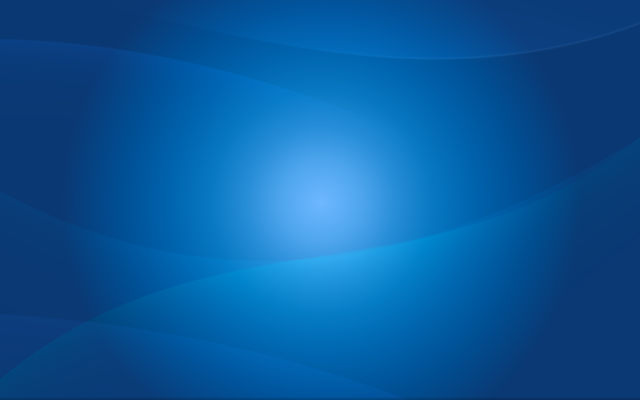
Write a WebGL 2 fragment shader that draws this background.

```glsl
#version 300 es
precision highp float;
// Soft blue backdrop: a round glow fading to navy, crossed by wide curved veils.
// The glow is a chain of blended colour stops over radius; each veil is a
// cubic curve with a tint that is strongest at its edge and fades inward.

uniform vec2 u_resolution;
out vec4 fragColor;

const vec2 GLOW_CENTER = vec2(0.502, 0.494);
const vec3 CORE   = vec3(0.43, 0.72, 1.00);
const vec3 SKY    = vec3(0.31, 0.65, 0.93);
const vec3 AZURE  = vec3(0.15, 0.55, 0.84);
const vec3 CERULEAN = vec3(0.03, 0.47, 0.76);
const vec3 COBALT = vec3(0.00, 0.39, 0.68);
const vec3 DEEP   = vec3(0.00, 0.31, 0.58);
const vec3 NAVY   = vec3(0.04, 0.22, 0.45);

// Linear progress from a to b, limited to 0..1
float ramp(float a, float b, float x) {
    return clamp((x - a) / (b - a), 0.0, 1.0);
}

// Radial colour of the glow
vec3 glowColor(float r) {
    vec3 c = mix(CORE, SKY, ramp(0.0, 0.10, r));
    c = mix(c, AZURE, ramp(0.10, 0.19, r));
    c = mix(c, CERULEAN, ramp(0.19, 0.28, r));
    c = mix(c, COBALT, ramp(0.28, 0.38, r));
    c = mix(c, DEEP, ramp(0.38, 0.50, r));
    return mix(c, NAVY, ramp(0.50, 0.65, r));
}

// Height of a cubic curve with evenly spaced control heights
float curveHeight(vec4 h, float t) {
    float s = 1.0 - t;
    return s * s * s * h.x + 3.0 * s * s * t * h.y
         + 3.0 * s * t * t * h.z + t * t * t * h.w;
}

// Veil strength at a depth inside its edge: faint base plus a fading rim
float veil(float depth, float falloff, float base, float pixel) {
    float inside = smoothstep(-pixel, pixel, depth);
    return inside * mix(exp(-max(depth, 0.0) / falloff), 1.0, base);
}

// Thin line of light along an edge
float rimLine(float depth, float width) {
    return exp(-depth * depth / (width * width));
}

void main() {
    vec2 uv = gl_FragCoord.xy / u_resolution;
    float pixel = 1.0 / u_resolution.y;
    vec2 fromGlow = (uv - GLOW_CENTER) * vec2(u_resolution.x / u_resolution.y, 1.0);
    vec3 color = glowColor(length(fromGlow));

    // Signed depth inside each veil
    float arch  = curveHeight(vec4(0.902, 0.892, 0.688, 0.354), uv.x) - uv.y;
    float crown = uv.y - curveHeight(vec4(1.052, 0.925, 0.742, 0.942), uv.x);
    float bowl  = curveHeight(vec4(0.523, 0.233, 0.321, 0.656), uv.x) - uv.y;
    float swell = curveHeight(vec4(0.052, 0.494, 0.229, 0.656), uv.x) - uv.y;
    float foot  = curveHeight(vec4(0.215, 0.183, 0.043, -0.292), uv.x) - uv.y;

    // Upper veils
    float archFade = 1.0 - smoothstep(0.2, 0.72, uv.x);
    color += vec3(0.0, 0.035, 0.075) * veil(arch, 0.06, 0.0, pixel) * archFade;
    float crownFade = smoothstep(0.1, 0.6, uv.x) * (1.0 - 0.5 * smoothstep(0.75, 1.0, uv.x));
    color += vec3(0.01, 0.035, 0.06) * veil(crown, 0.15, 0.2, pixel) * crownFade;
    color += vec3(0.03, 0.04, 0.04) * rimLine(crown, 0.003) * smoothstep(0.4, 0.75, uv.x);

    // Lower veils
    color += vec3(-0.01, 0.025, 0.03) * veil(bowl, 0.10, 0.0, pixel);
    float swellFade = 1.0 - 0.6 * smoothstep(0.55, 1.0, uv.x);
    color += vec3(-0.03, 0.045, 0.025) * veil(swell, 0.09, 0.1, pixel) * swellFade;
    color += vec3(0.01, 0.018, 0.04) * veil(foot, 0.12, 0.1, pixel);

    // Narrow shade along the lower border
    color *= mix(0.82, 1.0, smoothstep(0.0, 0.009, uv.y));
    fragColor = vec4(clamp(color, 0.0, 1.0), 1.0);
}
```
